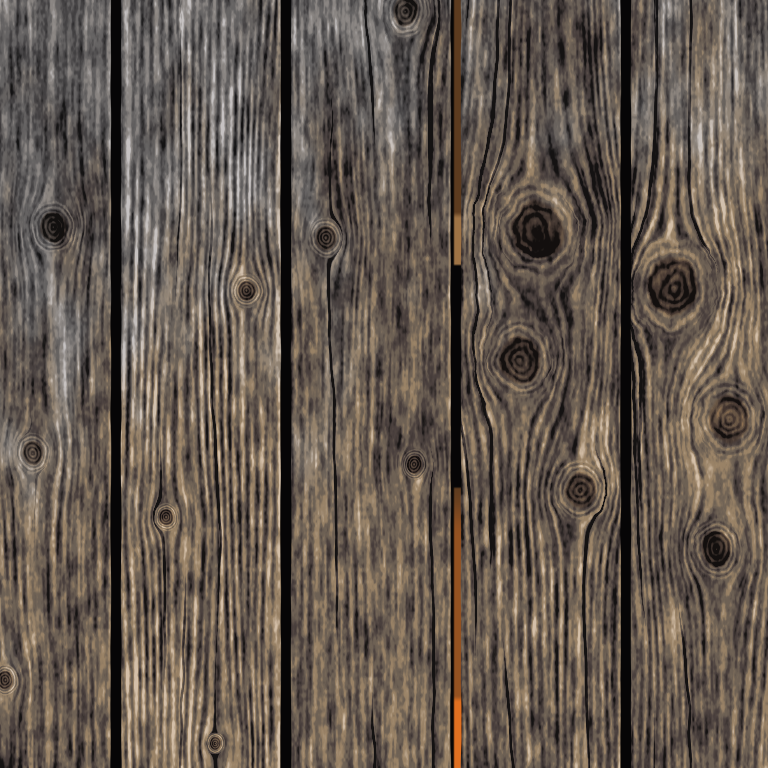
Reproduce this texture procedurally as a WebGL 2 fragment shader.

```glsl
#version 300 es
precision highp float;
// Weathered vertical timber planks with knots, split grain and narrow dark gaps.

uniform vec2 u_resolution;
out vec4 fragColor;

const float PITCH = 0.2213;     // plank spacing
const float FIRST_GAP = 0.151;  // centre of the leftmost gap

float hash(vec2 p) {
    vec3 q = fract(p.xyx * vec3(0.1031, 0.1030, 0.0973));
    q += dot(q, q.yzx + 33.33);
    return fract((q.x + q.y) * q.z);
}

float noise(vec2 p) {
    vec2 i = floor(p), f = fract(p);
    f = f * f * (3.0 - 2.0 * f);
    return mix(mix(hash(i), hash(i + vec2(1, 0)), f.x),
               mix(hash(i + vec2(0, 1)), hash(i + vec2(1, 1)), f.x), f.y);
}

float fbm(vec2 p) {
    float sum = 0.0, amp = 0.53;
    for (int i = 0; i < 4; i++) {
        sum += amp * noise(p);
        p = p * 2.07 + 17.3;
        amp *= 0.5;
    }
    return sum;
}

vec3 woodRamp(float t) {
    vec3 c = mix(vec3(0.08, 0.07, 0.07), vec3(0.29, 0.25, 0.24), smoothstep(0.0, 0.27, t));
    c = mix(c, vec3(0.43, 0.38, 0.33), smoothstep(0.25, 0.46, t));
    c = mix(c, vec3(0.60, 0.51, 0.40), smoothstep(0.46, 0.66, t));
    return mix(c, vec3(0.83, 0.75, 0.66), smoothstep(0.66, 0.95, t));
}

void main() {
    vec2 uv = gl_FragCoord.xy / u_resolution;
    float across = (uv.x - FIRST_GAP) / PITCH;
    float plank = floor(across) + 1.0;
    float centre = FIRST_GAP + (plank - 0.5) * PITCH;
    float knotty = step(2.5, plank);                     // the two right planks
    float ridged = 1.0 - min(abs(plank - 1.0), 1.0);     // the deeply ribbed plank
    vec2 seed = vec2(plank * 31.7, plank * 13.1);

    // Knots push the grain sideways, so that it flows around them
    float grain = uv.x + 0.007 * (noise(vec2(uv.x * 9.0, uv.y * 4.0) + seed) - 0.5);
    float heart = 0.0, halo = 0.0, rings = 0.0;
    for (int i = 0; i < 3; i++) {
        float k = float(i);
        float drop = mix(0.295, 0.17, knotty);
        vec2 knot = vec2(centre + 0.06 * sin(2.6 * k + 0.5 + 0.9 * plank),
                         0.77 + 0.22 * cos(2.1 * (plank - 2.1)) - drop * k);
        float radius = mix(0.018, 0.035, knotty) * (1.0 - 0.2 * k) * (1.0 - 0.3 * ridged);
        vec2 d = (uv - knot) * vec2(1.0, 0.85);
        float q = length(d) / radius + 0.35 * (fbm(uv * 45.0 + seed) - 0.5);
        grain -= d.x / max(q * q / 1.9, 1.0);
        float here = smoothstep(1.75, 1.25, q);
        halo = max(halo, here);
        heart = max(heart, smoothstep(1.02, 0.85, q));
        rings += here * sin(q * 21.0 + 3.0 * noise(uv * 60.0));
    }

    // Weathered surface: ribs, streaks, fibres and flaking
    vec2 along = vec2(grain, uv.y);
    float blotch = fbm(uv * vec2(22.0, 9.0) + seed);
    float phase = grain * 92.0 + 2.2 * noise(along * vec2(24.0, 2.5) + seed);
    float rib = sin(6.2832 * phase) * (0.45 + 1.1 * noise(along * vec2(40.0, 6.0)));
    float streak = noise(along * vec2(170.0, 3.5) + seed) - 0.5;
    float fibre = noise(along * vec2(360.0, 32.0) + seed) - 0.5;
    float flake = fbm(uv * vec2(120.0, 42.0) + seed) - 0.5;
    float speck = noise(uv * vec2(330.0, 190.0)) - 0.5;
    float ribDepth = 0.08 + 0.13 * ridged + 0.06 * knotty;
    float tone = 0.43 + 0.09 * ridged + 0.42 * (blotch - 0.5) + 0.30 * fibre + 0.18 * speck;
    tone += (1.0 - halo) * (ribDepth * rib + 0.36 * streak) + 0.55 * flake;
    tone += 0.14 * rings + 0.07 * halo - 0.30 * heart;

    // Long drying cracks follow the grain
    float crack = 0.0;
    for (int i = 0; i < 4; i++) {
        float k = float(i);
        float path = centre + (hash(vec2(k, plank) + 5.0) - 0.5) * 0.17;
        path += 0.016 * (noise(vec2(uv.y * 4.0, k * 7.0) + seed) - 0.5);
        path += 0.003 * (noise(vec2(uv.y * 28.0, k * 9.0) + seed) - 0.5);
        float extent = smoothstep(0.40, 0.60, noise(vec2(uv.y * 2.6 + k * 5.3, k) + seed));
        float width = 0.0022 * extent + 0.0002;
        crack = max(crack, extent * smoothstep(width, width * 0.3, abs(grain - path)));
    }
    tone -= 0.55 * crack * (1.0 - halo);

    // Distance to the nearest gap; worn pale right edges
    float gapIndex = floor(across + 0.5);
    float side = (across - gapIndex) * PITCH;
    float wobble = 0.0012 * (noise(vec2(uv.y * 26.0, gapIndex * 8.0)) - 0.5);
    float edge = abs(side) + wobble;
    float rim = smoothstep(0.011, 0.008, edge);
    tone += rim * (side < 0.0 ? 0.16 : -0.10);
    vec3 color = woodRamp(clamp(tone, 0.0, 1.0));

    // Silvered upper left, browner below
    float silver = smoothstep(0.45, 1.05, uv.y + 0.9 * (blotch - 0.5) + 0.25 - 0.55 * uv.x);
    float grey = dot(color, vec3(0.3, 0.59, 0.11));
    color = mix(color, grey * vec3(0.99, 1.0, 1.04), 0.75 * silver);
    color = mix(color, color * vec3(0.88, 0.77, 0.66), 0.6 * heart);

    // Black gaps; one shows lit boards behind it
    vec3 behind = vec3(0.022, 0.020, 0.022);
    if (gapIndex == 2.0) {
        float lit = smoothstep(0.653, 0.657, uv.y) + smoothstep(0.367, 0.363, uv.y);
        vec3 board = mix(vec3(0.36, 0.23, 0.12), vec3(0.62, 0.45, 0.27),
                         smoothstep(0.725, 0.715, uv.y) * step(0.5, uv.y));
        board = mix(board, vec3(0.58, 0.32, 0.13), smoothstep(0.37, 0.30, uv.y));
        board = mix(board, vec3(0.88, 0.44, 0.13), smoothstep(0.095, 0.085, uv.y));
        behind = mix(behind, board, lit * smoothstep(-0.004, -0.001, side));
    }
    color = mix(behind, color, smoothstep(0.0058, 0.0076, edge));
    fragColor = vec4(color, 1.0);
}
```
